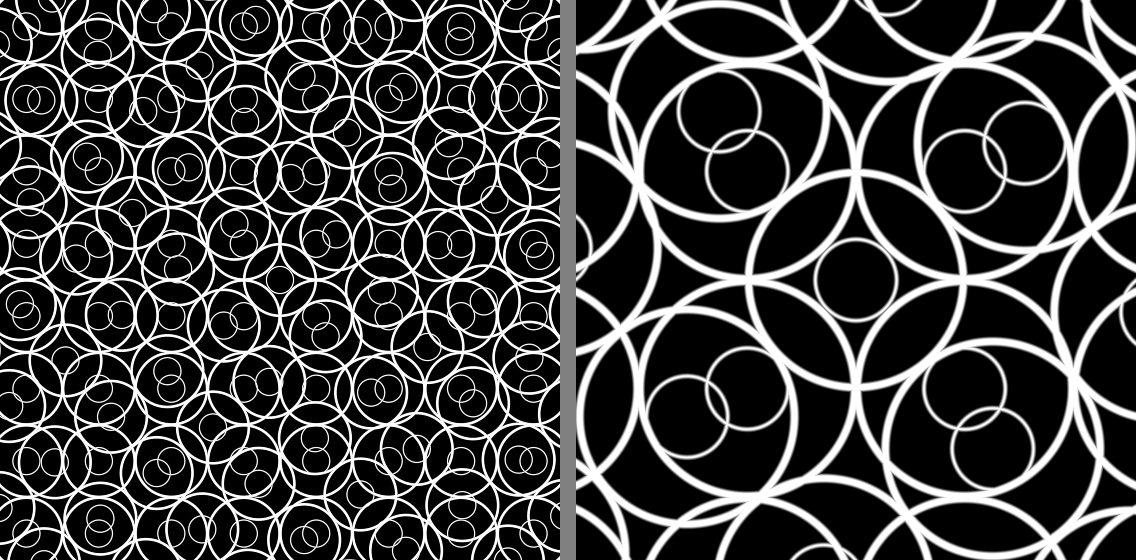
Left, the full canvas; right, a detail of the centre.
Reproduce this pattern procedurally as a three.js fragment shader.

```glsl
// Two square lattices of ring pairs, one turned against the other, in white on black.
#define CELLS 7.73          // lattice cells across the canvas
#define TURN 39.0           // angle of the turned lattice, degrees
#define BIG_RADIUS 0.494    // ring radii, in cells
#define SMALL_RADIUS 0.187
#define BIG_WIDTH 0.0047    // line widths, in canvas units
#define SMALL_WIDTH 0.0022
#define SOFTNESS 0.0022     // width of the smoothed edge, in canvas units
#define LINE_COLOR vec3(1.0)
#define GROUND_COLOR vec3(0.0)

varying vec2 vUv;

// Coverage of a ring line at a given distance from its centre, in cells.
float ring(float dist, float radius, float width) {
  float edge = abs(dist - radius) / CELLS - 0.5 * width;
  return 1.0 - smoothstep(-0.5 * SOFTNESS, 0.5 * SOFTNESS, edge);
}

// A large and a small ring around the middle of every unit cell.
float ringLattice(vec2 p) {
  float dist = length(fract(p) - 0.5);
  return max(ring(dist, BIG_RADIUS, BIG_WIDTH),
             ring(dist, SMALL_RADIUS, SMALL_WIDTH));
}

mat2 rotation(float angle) {
  float c = cos(angle);
  float s = sin(angle);
  return mat2(c, -s, s, c);
}

void main() {
  vec2 p = (vUv - 0.5) * CELLS;

  // The straight lattice has a cell corner at the canvas centre,
  // the turned one has a ring centre there.
  float straight = ringLattice(p);
  float turned = ringLattice(rotation(radians(TURN)) * p + 0.5);

  gl_FragColor = vec4(mix(GROUND_COLOR, LINE_COLOR, max(straight, turned)), 1.0);
}
```
